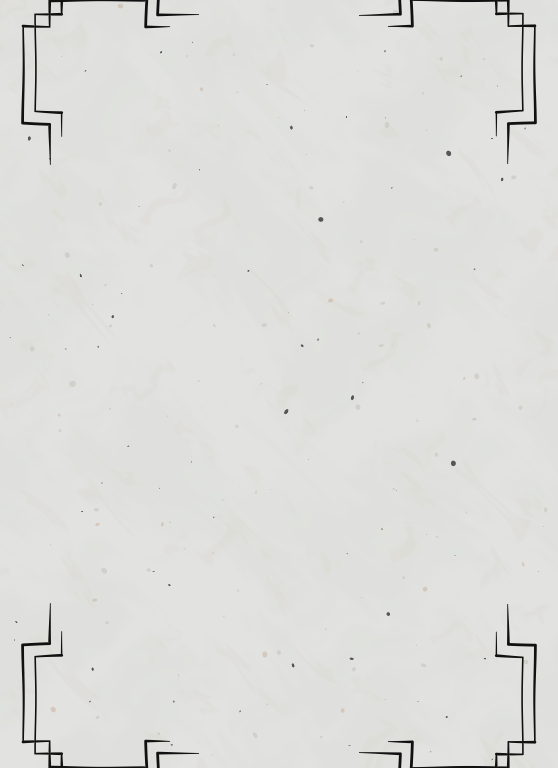
This background is drawn by a WebGL 1 fragment shader. Its source:

```glsl
precision highp float;

uniform vec2 u_resolution;

const vec2 SHEET = vec2(5.58, 7.68);
const vec3 PAPER = vec3(0.875, 0.88, 0.865);
const vec3 PALE = vec3(0.885, 0.888, 0.88);
const vec3 STAIN = vec3(0.855, 0.84, 0.815);
const vec3 FLECK = vec3(0.75, 0.73, 0.69);
const vec3 RUST = vec3(0.76, 0.64, 0.55);
const vec3 GRIT = vec3(0.25, 0.24, 0.24);
const vec3 INK = vec3(0.07, 0.065, 0.065);
const float THIN = 0.008;
const float BOLD = 0.014;
const float TIP = 0.004;
const float WOBBLE = 0.004;

vec2 hash2(vec2 p) {
  vec2 k = vec2(dot(p, vec2(127.1, 311.7)), dot(p, vec2(269.5, 183.3)));
  return fract(sin(k) * 43758.5);
}

// Distance to the nearest jittered cell point
float cellular(vec2 p) {
  vec2 cell = floor(p);
  float nearest = 2.0;
  for (int y = -1; y <= 1; y++) {
    for (int x = -1; x <= 1; x++) {
      vec2 c = cell + vec2(float(x), float(y));
      nearest = min(nearest, length(c + hash2(c) - p));
    }
  }
  return nearest;
}

// Ragged patches: cells bent by layered sines
float mottle(vec2 p) {
  p += 0.3 * sin(p.yx * 2.3 + 1.7) + 0.13 * sin(p.yx * 7.1 + p * 3.0);
  p += 0.06 * sin(p.yx * 19.0 + p * 11.0);
  return 0.65 * cellular(p) + 0.35 * cellular(p * 3.1 + 5.0);
}

// Scattered rotated ellipses, at most one in each grid cell
float specks(vec2 p, float size, float share, float radius, float seed, float px) {
  vec2 cell = floor(p / size);
  vec2 place = hash2(cell + seed);
  vec2 trait = hash2(cell + seed + 37.0);
  vec2 d = p - (cell + 0.15 + 0.7 * place) * size;
  float angle = 6.283 * fract(trait.x * 17.0);
  float c = cos(angle), s = sin(angle);
  d = mat2(c, -s, s, c) * d / vec2(1.0, mix(0.5, 0.95, place.x));
  float r = radius * mix(0.3, 1.0, trait.y * trait.y);
  float cover = clamp(0.5 + (r - length(d)) / px, 0.0, 1.0);
  return cover * min(1.0, 1.5 * r / px) * step(trait.x, share);
}

// Signed distance to a pen stroke whose half width runs from ra to rb
float stroke(vec2 p, vec2 a, vec2 b, float ra, float rb) {
  vec2 ab = b - a;
  float t = clamp(dot(p - a, ab) / dot(ab, ab), 0.0, 1.0);
  return length(p - a - ab * t) - mix(ra, rb, t);
}

// One corner ornament, measured inward from the sheet corner
float corner(vec2 p) {
  // Outer stepped line
  float d = stroke(p, vec2(0.50, 1.64), vec2(0.50, 1.24), TIP, BOLD);
  d = min(d, stroke(p, vec2(0.50, 1.24), vec2(0.23, 1.23), BOLD, BOLD));
  d = min(d, stroke(p, vec2(0.23, 1.23), vec2(0.235, 0.26), BOLD, THIN));
  d = min(d, stroke(p, vec2(0.235, 0.26), vec2(0.50, 0.265), BOLD, THIN));
  d = min(d, stroke(p, vec2(0.50, 0.265), vec2(0.50, 0.0), THIN, BOLD));
  d = min(d, stroke(p, vec2(0.50, 0.005), vec2(1.46, 0.005), BOLD, THIN));
  d = min(d, stroke(p, vec2(1.47, 0.0), vec2(1.46, 0.265), BOLD, BOLD));
  d = min(d, stroke(p, vec2(1.46, 0.265), vec2(1.70, 0.265), BOLD, TIP));
  // Inner stepped line
  d = min(d, stroke(p, vec2(0.62, 1.36), vec2(0.62, 1.12), TIP, THIN));
  d = min(d, stroke(p, vec2(0.62, 1.125), vec2(0.355, 1.11), BOLD, THIN));
  d = min(d, stroke(p, vec2(0.355, 1.11), vec2(0.355, 0.14), THIN, THIN));
  d = min(d, stroke(p, vec2(0.355, 0.14), vec2(0.62, 0.14), THIN, BOLD));
  d = min(d, stroke(p, vec2(0.62, 0.14), vec2(0.62, 0.0), THIN, BOLD));
  d = min(d, stroke(p, vec2(1.585, 0.0), vec2(1.58, 0.145), BOLD, BOLD));
  return min(d, stroke(p, vec2(1.58, 0.145), vec2(1.99, 0.15), BOLD, TIP));
}

void main() {
  vec2 p = gl_FragCoord.xy / u_resolution * SHEET;
  float px = SHEET.y / u_resolution.y;

  // Paper with pale and stained patches
  vec3 color = mix(PAPER, PALE, smoothstep(0.3, 0.6, mottle(p * 0.8)));
  float stain = smoothstep(0.3, 0.16, mottle(p * 1.4 + 9.0));
  color = mix(color, STAIN, 0.35 * stain);

  // Fibres and grit
  color = mix(color, FLECK, 0.45 * specks(p, 0.41, 0.3, 0.035, 3.0, px));
  color = mix(color, RUST, 0.4 * specks(p, 0.73, 0.2, 0.035, 11.0, px));
  color = mix(color, GRIT, 0.6 * specks(p, 0.37, 0.2, 0.012, 23.0, px));
  color = mix(color, GRIT, 0.85 * specks(p, 0.67, 0.22, 0.03, 41.0, px));

  // Mirrored corner ornaments with a slight hand wobble
  vec2 q = min(p, SHEET - p);
  q += WOBBLE * sin(p.yx * 6.0 + vec2(0.5, 2.0));
  float ink = clamp(0.5 - corner(q) / px, 0.0, 1.0);
  color = mix(color, INK, ink);

  gl_FragColor = vec4(color, 1.0);
}
```
